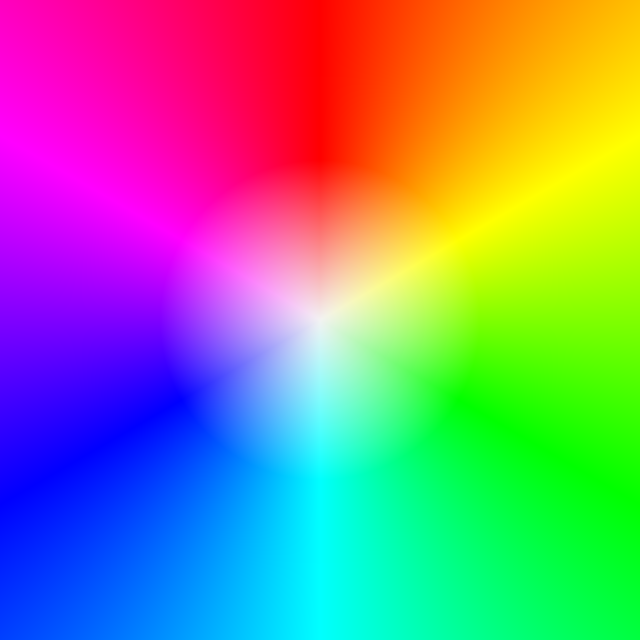
Give the GLSL for this background, as a WebGL 1 fragment shader.

```glsl
precision highp float;
// A colour wheel filling the canvas: hue turns clockwise from red, fading to pale at the centre.

uniform vec2 u_resolution;

#define CENTRE vec2(0.5)
#define FADE_RADIUS 0.25
#define CENTRE_DIM 0.05
#define TAU 6.2831853

// Fully saturated colour for a hue in turns
vec3 hueColour(float hue) {
  vec3 ramp = abs(fract(hue + vec3(0.0, 2.0, 1.0) / 3.0) * 6.0 - 3.0);
  return clamp(ramp - 1.0, 0.0, 1.0);
}

void main() {
  vec2 offset = gl_FragCoord.xy / u_resolution - CENTRE;
  float radius = length(offset);

  // Clockwise angle from straight up; the exact centre has no angle
  float hue = radius > 0.0 ? atan(offset.x, offset.y) / TAU : 0.0;

  // Saturation grows linearly out to the fade radius
  float saturation = min(radius / FADE_RADIUS, 1.0);
  float paleness = 1.0 - saturation;
  float brightness = 1.0 - CENTRE_DIM * paleness * paleness;

  vec3 colour = mix(vec3(1.0), hueColour(hue), saturation) * brightness;
  gl_FragColor = vec4(colour, 1.0);
}
```
